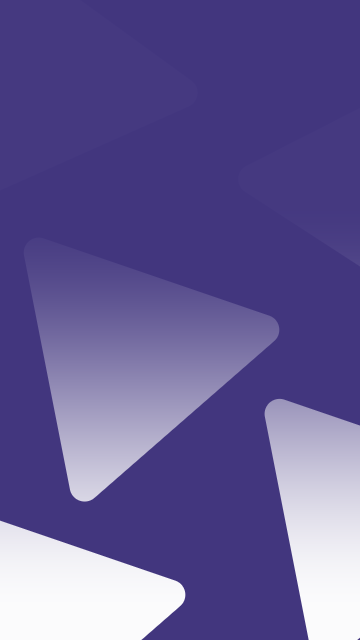
Give the GLSL for this background, as a WebGL 1 fragment shader.

```glsl
precision highp float;
// Rounded equilateral triangles scattered over a flat violet ground.
// Each is a signed distance shape; all share one vertical veil of white
// that is dense at the bottom and fades to almost nothing at the top.

uniform vec2 u_resolution;

// Lengths are in canvas widths, angles in degrees.
const vec3 GROUND = vec3(0.259, 0.212, 0.496);
const vec3 VEIL = vec3(0.985, 0.985, 0.990);
const float HALF_SIDE = 0.331;     // half side between corner centres
const float CORNER_RADIUS = 0.0417;
const float FADE_BOTTOM = 0.065;   // veil is opaque below this height
const float FADE_TOP = 1.222;      // veil is faintest above this height
const float FAINTEST = 0.014;
const float MAIN_TILT = 11.1;
const vec2 MIDDLE = vec2(0.359, 0.788);
const vec2 LOWER_RIGHT = vec2(1.028, 0.340);
const vec2 LOWER_LEFT = vec2(0.098, 0.052);
const vec2 UPPER_RIGHT = vec2(1.085, 1.260);
const vec2 UPPER_LEFT = vec2(0.127, 1.560);
const float UPPER_RIGHT_TILT = 177.0;
const float UPPER_LEFT_TILT = -6.0;

// Signed distance to a rounded equilateral triangle with its apex along +y
float roundedTriangle(vec2 p) {
  const float ROOT3 = 1.7320508;
  p.x = abs(p.x) - HALF_SIDE;
  p.y += HALF_SIDE / ROOT3;
  if (p.x + ROOT3 * p.y > 0.0) {
    p = vec2(p.x - ROOT3 * p.y, -ROOT3 * p.x - p.y) * 0.5;
  }
  p.x -= clamp(p.x, -2.0 * HALF_SIDE, 0.0);
  return -length(p) * sign(p.y) - CORNER_RADIUS;
}

// Distance to a triangle at a centre, with its apex turned to an angle
float placedTriangle(vec2 p, vec2 center, float tilt) {
  float angle = radians(tilt);
  vec2 apexDir = vec2(cos(angle), sin(angle));
  vec2 sideDir = vec2(-apexDir.y, apexDir.x);
  p -= center;
  return roundedTriangle(vec2(dot(p, sideDir), dot(p, apexDir)));
}

void main() {
  vec2 p = gl_FragCoord.xy / u_resolution.x;
  float pixel = 1.0 / u_resolution.x;

  // Union of the three bold and two faint triangles
  float d = placedTriangle(p, MIDDLE, MAIN_TILT);
  d = min(d, placedTriangle(p, LOWER_RIGHT, MAIN_TILT));
  d = min(d, placedTriangle(p, LOWER_LEFT, MAIN_TILT));
  d = min(d, placedTriangle(p, UPPER_RIGHT, UPPER_RIGHT_TILT));
  d = min(d, placedTriangle(p, UPPER_LEFT, UPPER_LEFT_TILT));
  float coverage = clamp(0.5 - d / pixel, 0.0, 1.0);

  // Shared vertical fade
  float fade = 1.0 - smoothstep(FADE_BOTTOM, FADE_TOP, p.y);
  float opacity = mix(FAINTEST, 1.0, fade);

  gl_FragColor = vec4(mix(GROUND, VEIL, coverage * opacity), 1.0);
}
```
